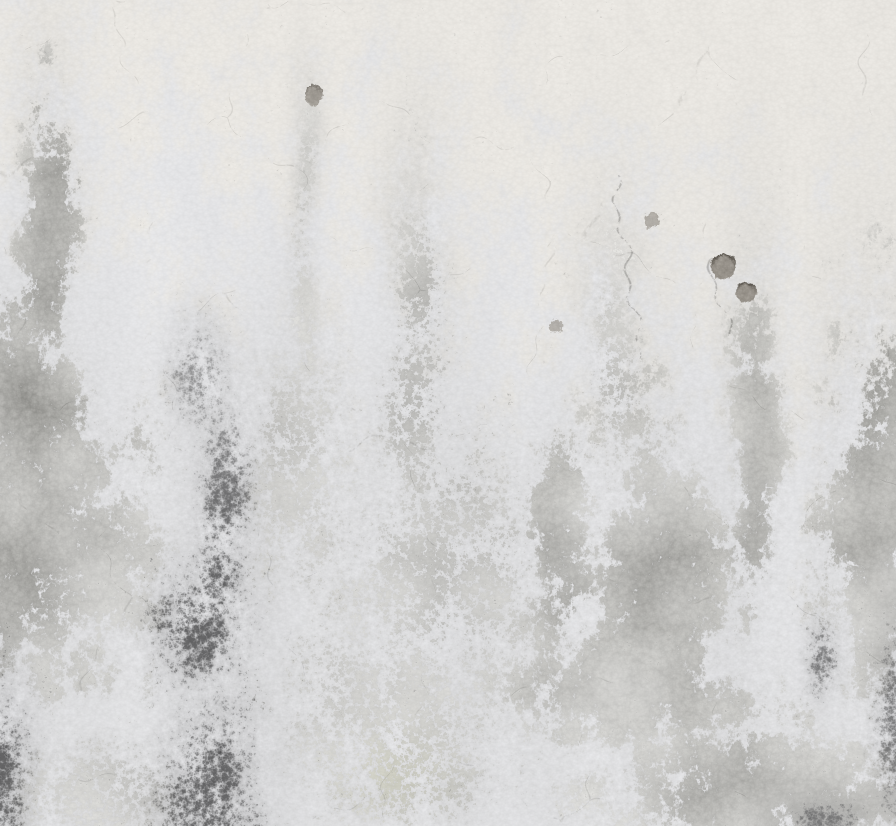
This texture is drawn by a Shadertoy shader. Its source:

```glsl
// Weathered white plaster wall with grey damp patches, mould streaks, chips and cracks.

const vec3 COOL_WHITE = vec3(0.900, 0.902, 0.910);
const vec3 CREAM      = vec3(0.910, 0.900, 0.880);
const vec3 HAZE       = vec3(0.775, 0.775, 0.772);
const vec3 DAMP       = vec3(0.735, 0.733, 0.718);
const vec3 SOOT       = vec3(0.570, 0.570, 0.578);
const vec3 MOULD      = vec3(0.300, 0.300, 0.305);
const vec3 CHIP       = vec3(0.590, 0.570, 0.540);
const vec3 ALGAE      = vec3(0.770, 0.770, 0.690);
const float ROUGH_SCALE = 13.0;
const float SPECK_SCALE = 95.0;
const float CRACK_SCALE = 6.0;
const float GRAIN = 0.035;

// Soft spots: centre x, centre y, radius x, radius y
const int SPOTS = 9;
const vec4 WASHES[SPOTS] = vec4[SPOTS](
    vec4(0.053, 0.71, 0.024, 0.14), vec4(0.01, 0.50, 0.070, 0.11),
    vec4(0.06, 0.34, 0.100, 0.14),  vec4(0.628, 0.34, 0.036, 0.11),
    vec4(0.735, 0.30, 0.065, 0.16), vec4(0.842, 0.43, 0.026, 0.17),
    vec4(0.985, 0.37, 0.055, 0.20), vec4(0.70, 0.17, 0.12, 0.06),
    vec4(0.86, 0.04, 0.16, 0.065));
const vec4 SPECKLES[SPOTS] = vec4[SPOTS](
    vec4(0.465, 0.66, 0.024, 0.12), vec4(0.46, 0.50, 0.032, 0.11),
    vec4(0.49, 0.30, 0.11, 0.13),   vec4(0.685, 0.56, 0.024, 0.13),
    vec4(0.33, 0.43, 0.05, 0.13),   vec4(0.341, 0.80, 0.011, 0.07),
    vec4(0.45, 0.13, 0.11, 0.12),   vec4(0.09, 0.04, 0.12, 0.05),
    vec4(0.34, 0.63, 0.012, 0.10));
const vec4 MOULDS[SPOTS] = vec4[SPOTS](
    vec4(0.224, 0.245, 0.042, 0.06), vec4(0.25, 0.40, 0.026, 0.10),
    vec4(0.225, 0.54, 0.026, 0.05),  vec4(0.235, 0.04, 0.045, 0.10),
    vec4(0.0, 0.06, 0.030, 0.10),    vec4(0.915, 0.20, 0.016, 0.035),
    vec4(1.0, 0.13, 0.020, 0.10),    vec4(0.92, 0.01, 0.035, 0.022),
    vec4(0.245, 0.30, 0.024, 0.05));

// Chips: centre x, centre y, radius
const int CHIPS = 5;
const vec3 CHIP_SPOTS[CHIPS] = vec3[CHIPS](
    vec3(0.807, 0.676, 0.016), vec3(0.832, 0.647, 0.013),
    vec3(0.350, 0.885, 0.011), vec3(0.727, 0.733, 0.009),
    vec3(0.620, 0.606, 0.008));

vec2 hash2(vec2 p) {
    vec3 q = fract(p.xyx * vec3(0.1031, 0.1030, 0.0973));
    q += dot(q, q.yzx + 33.33);
    return fract((q.xx + q.yz) * q.zy);
}

// Distances to the nearest and second nearest cell point
vec2 cellular(vec2 p) {
    vec2 cell = floor(p), f = p - cell, nearest = vec2(9.0);
    for (int j = -1; j <= 1; j++)
    for (int i = -1; i <= 1; i++) {
        vec2 o = vec2(i, j);
        float d = length(o + hash2(cell + o + 100.0) - f);
        nearest = vec2(min(nearest.x, d), min(nearest.y, max(nearest.x, d)));
    }
    return nearest;
}

// Layered cellular noise centred near zero
float mottle(vec2 p, int octaves) {
    float sum = 0.0, amp = 0.8;
    for (int i = 0; i < octaves; i++) {
        sum += amp * (0.43 - cellular(p).x);
        p = mat2(1.6, 1.2, -1.2, 1.6) * p + 7.3;
        amp *= 0.72;
    }
    return sum;
}

float spotField(vec4 spots[SPOTS], vec2 uv) {
    float field = 0.0;
    for (int i = 0; i < SPOTS; i++) {
        vec2 d = (uv - spots[i].xy) / spots[i].zw;
        field = max(field, exp2(-dot(d, d)));
    }
    return field;
}

float segmentDistance(vec2 p, vec2 a, vec2 b) {
    vec2 ab = b - a;
    return length(p - a - ab * clamp(dot(p - a, ab) / dot(ab, ab), 0.0, 1.0));
}

void mainImage(out vec4 fragColor, in vec2 fragCoord) {
    vec2 uv = fragCoord / iResolution.xy;
    vec2 aspect = vec2(iResolution.x / iResolution.y, 1.0);
    vec2 p = uv * aspect;
    float px = 1.0 / iResolution.y;

    float broad = mottle(p * 3.5 + 4.0, 3);
    float rough = mottle(p * ROUGH_SCALE * vec2(1.0, 0.75), 6);
    float speck = mottle(p * SPECK_SCALE, 3);
    vec2 drift = uv + 0.004 * vec2(sin(p.y * 21.0 + 2.0 * sin(p.x * 9.0)), sin(p.x * 27.0 + p.y * 8.0));
    float wash = spotField(WASHES, drift);
    float speckle = spotField(SPECKLES, drift);
    float mould = spotField(MOULDS, drift);

    // Painted ground with faint vertical runs
    float warm = smoothstep(0.45, 0.95, uv.y + 0.35 * (uv.x - 0.5) + 0.5 * rough);
    vec3 col = mix(COOL_WHITE, CREAM, warm) + 0.02 * rough;
    float runs = sin(p.x * 23.0 + sin(p.y * 4.0)) + sin(p.x * 57.0 + 1.5 * sin(p.y * 3.0 + 1.0));
    col -= 0.006 * (runs + 1.0) * smoothstep(1.0, 0.4, uv.y);

    // Damp haze, peeled patches and broken flecks
    float haze = pow(max(wash, max(speckle, mould)), 0.55);
    col = mix(col, HAZE, haze * clamp(0.50 + 0.7 * rough + 0.5 * speck, 0.0, 1.0));
    float patches = smoothstep(-0.12, 0.16, wash - 0.51 + 0.85 * rough + 0.35 * speck);
    patches *= smoothstep(0.03, 0.22, wash);
    float flecks = smoothstep(-0.10, 0.20, 0.75 * speckle - 0.60 + 0.85 * speck + 0.6 * rough);
    flecks *= smoothstep(0.02, 0.15, speckle);
    vec3 damp = DAMP + 0.20 * broad + 0.08 * rough + 0.08 * speck - 0.06 * (wash - 0.5);
    float patchOpacity = clamp(0.84 - 0.3 * broad, 0.0, 1.0);
    col = mix(col, damp, max(patchOpacity * patches, 0.70 * flecks));
    vec2 algaeOffset = (uv - vec2(0.44, 0.06)) / vec2(0.05, 0.04);
    col = mix(col, ALGAE, 0.5 * exp2(-dot(algaeOffset, algaeOffset)) * flecks);

    // Dark mould in a sooty halo, thinning towards the top
    float strength = mix(0.55, 1.0, smoothstep(0.58, 0.28, uv.y));
    strength *= mix(1.0, 0.75, smoothstep(0.5, 0.9, uv.x));
    col = mix(col, SOOT, strength * 0.60 * mould * clamp(0.7 + rough + 0.5 * speck, 0.0, 1.0));
    float growth = smoothstep(0.0, 0.70, 0.85 * mould - 0.42 + 0.8 * speck + 0.5 * rough);
    col = mix(col, MOULD, strength * 0.75 * growth);

    // Hairline cracks
    vec2 wobble = 0.004 * vec2(sin(p.y * 70.0) + sin(p.y * 151.0), sin(p.x * 63.0) + sin(p.x * 137.0));
    vec2 edges = cellular((p + wobble) * CRACK_SCALE + 3.0);
    float hairline = 1.0 - smoothstep(0.0, CRACK_SCALE * (0.0012 + px), edges.y - edges.x);
    col -= 0.07 * hairline * smoothstep(0.08, 0.35, rough);
    vec2 q = p + wobble;
    float crack = min(segmentDistance(q, vec2(0.79, 0.68) * aspect, vec2(0.815, 0.595) * aspect),
                      segmentDistance(q, vec2(0.685, 0.79) * aspect, vec2(0.715, 0.56) * aspect));
    col -= 0.18 * (1.0 - smoothstep(0.0, 0.001 + px, crack)) * smoothstep(-0.25, 0.2, speck);

    // Chipped holes; the deep ones are shaded under the upper rim
    for (int i = 0; i < CHIPS; i++) {
        vec3 chip = CHIP_SPOTS[i];
        vec2 d = (uv - chip.xy) * aspect;
        float depth = smoothstep(0.008, 0.013, chip.z);
        float dist = length(d) - chip.z * (1.0 + 0.5 * rough + mix(0.9, 0.2, depth) * speck);
        float rim = smoothstep(-0.005, 0.0, dist) * smoothstep(-0.3, 0.8, d.y / chip.z);
        vec3 hole = CHIP + 0.08 * speck - 0.25 * depth * rim;
        col = mix(col, hole, mix(0.65, 1.0, depth) * (1.0 - smoothstep(-px, px, dist)));
    }

    // Fine plaster grain
    col += GRAIN * mottle(p * vec2(130.0, 180.0) + 5.0, 2);
    fragColor = vec4(clamp(col, 0.0, 1.0), 1.0);
}
```
